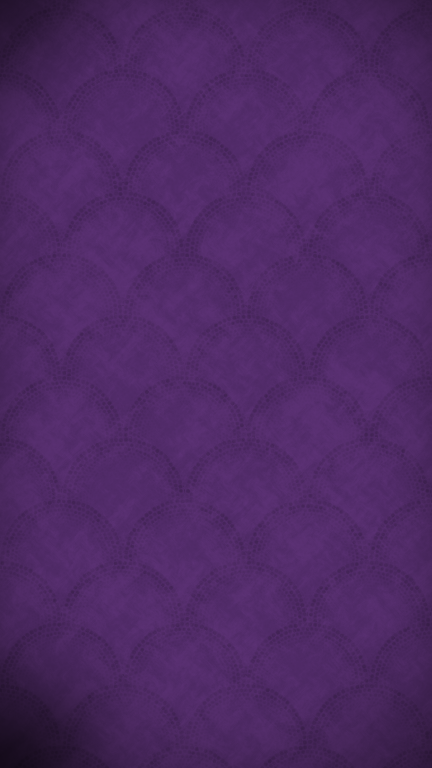
Reproduce this pattern procedurally as a Shadertoy shader.

```glsl
const float TAU = 6.2831853;

vec2 hash2(vec2 p) {
    vec3 a = fract(p.xyx * vec3(0.1031, 0.1030, 0.0973));
    a += dot(a, a.yzx + 33.33);
    return fract((a.xx + a.yz) * a.zy);
}

// Distance to the nearest jittered cell point
float cellular(vec2 p) {
    vec2 cell = floor(p), f = p - cell;
    float nearest = 2.0;
    for (int j = -1; j <= 1; j++)
        for (int i = -1; i <= 1; i++) {
            vec2 o = vec2(i, j);
            nearest = min(nearest, length(o + hash2(cell + o) - f));
        }
    return nearest;
}

// Layered, domain-warped sines, roughly -1 to 1
float mottle(vec2 p) {
    float sum = 0.0, amp = 0.5;
    for (int i = 0; i < 5; i++) {
        p += 0.7 * sin(p.yx * 1.3 + float(i) * 1.9);
        sum += amp * sin(p.x) * sin(p.y + 0.8);
        p = mat2(1.36, 1.1, -1.1, 1.36) * p;
        amp *= 0.7;
    }
    return sum;
}

// Offset from the centre of the frontmost unit scale; lower rows overlap upper ones
vec2 scaleOffset(vec2 q, out vec2 centre) {
    float row = floor(q.y);
    centre = vec2(2.0 * round((q.x - row) * 0.5) + row, row);
    if (length(q - centre) > 1.0) {
        row += 1.0;
        centre = vec2(2.0 * round((q.x - row) * 0.5) + row, row);
    }
    return q - centre;
}

// Staggered rings of dots that shrink towards the scale centre
float beading(vec2 v, vec2 centre, float pixel) {
    float count = 76.0, d = max(length(v), 0.05);
    float depth = -log(d) * count / TAU;
    float ring = floor(depth);
    float turn = atan(v.x, v.y) * count / TAU + 0.5 * mod(ring, 2.0);
    vec2 id = vec2(mod(floor(turn), count), ring);
    vec2 rnd = hash2(id + centre * 17.0 + 200.0);
    vec2 f = fract(vec2(turn, depth)) - 0.5 - (rnd - 0.5) * 0.25;
    float size = mix(0.40, 0.29, smoothstep(0.0, 5.0, ring)) + 0.08 * (rnd.x - 0.5);
    float blur = max(0.14, pixel * count / (TAU * d));
    float dotMask = 1.0 - smoothstep(size - blur, size + blur, length(f));
    float fade = mix(0.2, 1.0, exp(-ring * ring / 12.0)) * smoothstep(0.25, 0.6, d);
    return dotMask * fade * (0.55 + 0.75 * rnd.y);
}

float cornerShade(vec2 offset, float spread) {
    return exp(-dot(offset, offset) / spread);
}

void mainImage(out vec4 fragColor, in vec2 fragCoord) {
    vec2 p = fragCoord / iResolution.x;
    vec2 uv = fragCoord / iResolution.xy;
    float top = iResolution.y / iResolution.x;
    float radius = 0.1424;

    // Scales
    vec2 centre;
    vec2 v = scaleOffset(p / radius - vec2(0.0, 0.38), centre);
    float dots = beading(v, centre, 1.0 / (iResolution.x * radius));
    float rim = smoothstep(0.45, 1.0, length(v));

    // Worn paper: broad clouds, ragged patches and fine grain
    float cloud = mottle(p * 8.0 + 2.0);
    float stain = mottle(p * 36.0 + 11.0);
    float speck = mottle(p * 120.0 + 5.0);
    float grain = cellular(p * 130.0) - 0.5;
    float wear = smoothstep(-0.5, 0.6, 0.5 * cloud + 0.6 * stain + 0.25 * speck);
    vec3 color = mix(vec3(0.320, 0.170, 0.414), vec3(0.351, 0.188, 0.448), wear);
    color *= 1.0 + 0.022 * speck + 0.035 * grain;
    color *= 1.0 - 0.025 * rim;
    color *= 1.0 - dots * mix(0.13, 0.08, wear);

    // Uneven dark edges and corners
    float shade = 0.17 * exp(-uv.x / 0.06) + 0.15 * exp((uv.x - 1.0) / 0.05)
                + 0.20 * exp(-uv.y / 0.05) + 0.18 * exp((uv.y - 1.0) / 0.04);
    shade += 1.05 * cornerShade(p, 0.042);
    shade += 0.60 * cornerShade(p - vec2(0.0, top), 0.035);
    shade += 0.20 * cornerShade(p - vec2(1.0, top), 0.04);
    shade += 0.25 * cornerShade(p - vec2(1.0, 0.0), 0.05);
    color *= exp(-shade * (1.0 + 0.12 * cloud));

    fragColor = vec4(color, 1.0);
}
```
